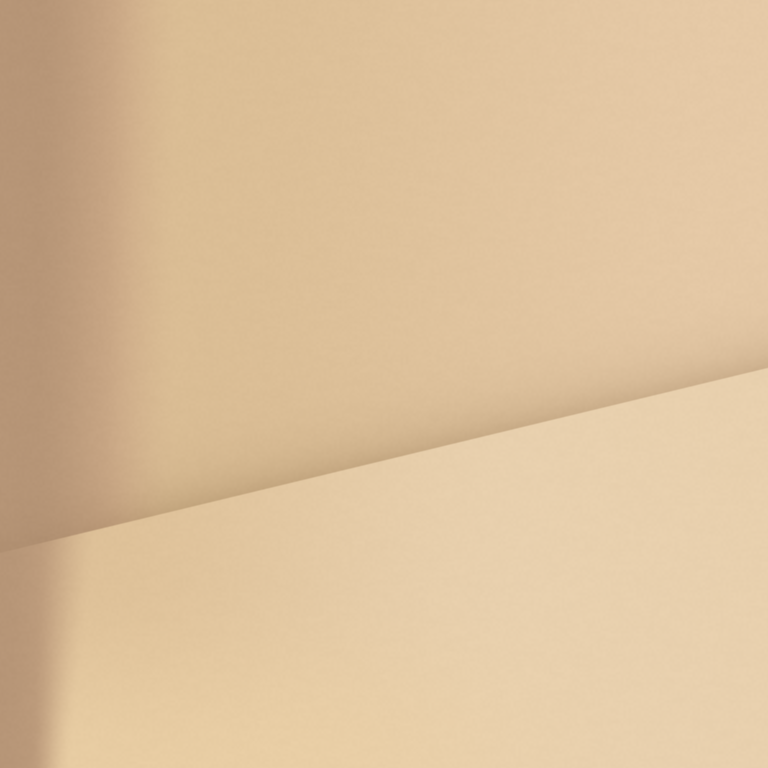
This background is drawn by a Shadertoy shader. Its source:

```glsl
const vec3 WALL_NEAR = vec3(0.855, 0.740, 0.580);
const vec3 WALL_FAR = vec3(0.900, 0.790, 0.655);
const vec3 FLOOR_NEAR = vec3(0.870, 0.755, 0.595);
const vec3 FLOOR_FAR = vec3(0.910, 0.815, 0.680);
const vec3 FLOOR_FRONT = vec3(0.920, 0.815, 0.650);
const vec3 SHADE_DEEP = vec3(0.715, 0.585, 0.465);
const vec3 SHADE_SOFT = vec3(0.805, 0.670, 0.535);
const vec3 CONTACT_TINT = vec3(0.885, 0.865, 0.835);

const float EDGE_START = 0.280;
const float EDGE_SLOPE = 0.241;
const float CONTACT_REACH = 0.036;
const float GRAIN_SCALE = 300.0;
const float GRAIN_AMOUNT = 0.010;

float hash(vec2 p) {
    p = fract(p * vec2(0.1031, 0.1137));
    p += dot(p, p.yx + 33.33);
    return fract((p.x + p.y) * p.x * 17.0);
}

float valueNoise(vec2 p) {
    vec2 cell = floor(p);
    vec2 f = fract(p);
    f = f * f * (3.0 - 2.0 * f);
    float low = mix(hash(cell), hash(cell + vec2(1.0, 0.0)), f.x);
    float high = mix(hash(cell + vec2(0.0, 1.0)), hash(cell + 1.0), f.x);
    return mix(low, high, f.y);
}

// Upright panel: side shadow in two soft steps, dark along its foot
vec3 wallColor(vec2 uv, float height) {
    vec3 lit = mix(WALL_NEAR, WALL_FAR, smoothstep(0.15, 1.05, uv.x));
    float drift = 0.012 * (uv.y - 0.6);
    float x = uv.x - drift;
    vec3 shade = mix(SHADE_DEEP, SHADE_SOFT, smoothstep(0.04, 0.19, x));
    vec3 color = mix(shade, lit, smoothstep(0.13, 0.235, x));

    float contact = exp(-max(height, 0.0) / CONTACT_REACH);
    contact *= mix(0.35, 1.0, smoothstep(0.02, 0.24, uv.x));
    return color * mix(vec3(1.0), CONTACT_TINT, contact);
}

// Lower panel: brighter toward the front and the right
vec3 floorColor(vec2 uv) {
    vec3 lit = mix(FLOOR_NEAR, FLOOR_FAR, smoothstep(0.08, 0.70, uv.x));
    float front = (1.0 - smoothstep(0.0, 0.26, uv.y))
                * (1.0 - smoothstep(0.35, 0.90, uv.x));
    lit = mix(lit, FLOOR_FRONT, 0.75 * front);
    float center = 0.066 + 0.075 * uv.y;
    float halfWidth = 0.026 + 0.055 * uv.y;
    float light = smoothstep(center - halfWidth, center + halfWidth, uv.x);
    vec3 shade = mix(SHADE_DEEP, SHADE_SOFT, 0.5 * smoothstep(0.0, 0.10, uv.x));
    return mix(shade, lit, light);
}

void mainImage(out vec4 fragColor, in vec2 fragCoord) {
    vec2 uv = fragCoord / iResolution.xy;
    float height = uv.y - EDGE_START - EDGE_SLOPE * uv.x;

    // Crisp fold between the panels
    float softness = 1.2 / iResolution.y;
    float wallMask = smoothstep(-softness, softness, height);
    vec3 color = mix(floorColor(uv), wallColor(uv, height), wallMask);

    // Fine paper grain
    float grain = valueNoise(uv * GRAIN_SCALE) - 0.5;
    grain += 0.5 * (valueNoise(uv * GRAIN_SCALE * vec2(0.2, 0.5)) - 0.5);
    color += GRAIN_AMOUNT * grain;

    fragColor = vec4(clamp(color, 0.0, 1.0), 1.0);
}
```
